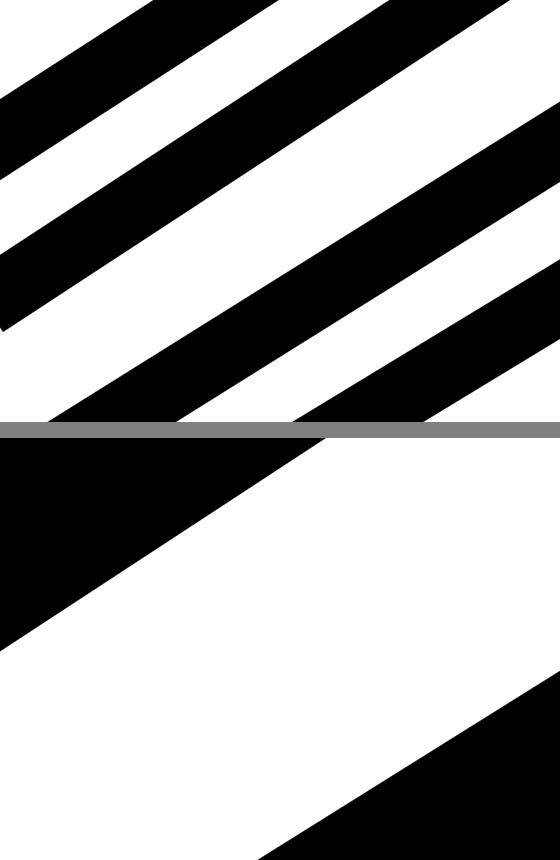
Top: the whole. Bottom: its middle third, enlarged.
A WebGL 1 fragment shader for this pattern:

```glsl
precision highp float;
// Four broad black diagonal bands on white, two above and two below a wide gap.

#define INK vec3(0.0)
#define PAPER vec3(1.0)
#define MIDDLE_Y 0.493      // height of the gap's centre, canvas height = 1
#define INNER_OFFSET 0.2437 // vertical distance from the centre to an inner band
#define BAND_SPACING 0.3612 // vertical distance from inner to outer band
#define BAND_WIDTH 0.1615   // measured across the band
#define WIDTH_TRIM 0.0045   // the upper inner band is slightly thinner
#define SLOPE 0.640
#define SLOPE_FALL 0.013    // outer bands lie a little flatter
#define SLOPE_SPREAD vec2(0.0148, 0.0047) // tilt between sides, growth outwards
#define LEFT_REACH 0.836    // distance from band centre to its square left end
#define EDGE_PIXELS 1.1

uniform vec2 u_resolution;

// Signed distance to a band through the origin, cut square at its left end.
float bandDistance(vec2 p, float slope, float width, float reach) {
  vec2 along = normalize(vec2(1.0, slope));
  vec2 across = vec2(-along.y, along.x);
  return max(abs(dot(p, across)) - 0.5 * width, -dot(p, along) - reach);
}

// Distance to the nearest band; each one has its own slight tilt.
float stripesDistance(vec2 p) {
  float nearest = 1e3;
  for (int i = 0; i < 2; i++) {
    float side = 1.0 - 2.0 * float(i); // +1 above the gap, -1 below
    for (int j = 0; j < 2; j++) {
      float rank = float(j);           // 0 inner, 1 outer
      float offset = side * (INNER_OFFSET + BAND_SPACING * rank);
      float spread = SLOPE_SPREAD.x + SLOPE_SPREAD.y * rank;
      float slope = SLOPE - SLOPE_FALL * rank + side * spread;
      float width = BAND_WIDTH - WIDTH_TRIM * max(side, 0.0) * (1.0 - rank);
      float reach = LEFT_REACH + 0.2 * rank;
      vec2 local = p - vec2(0.0, offset);
      nearest = min(nearest, bandDistance(local, slope, width, reach));
    }
  }
  return nearest;
}

void main() {
  // Canvas heights, centred horizontally on the canvas
  vec2 p = (gl_FragCoord.xy - vec2(0.5 * u_resolution.x, 0.0)) / u_resolution.y;
  p.y -= MIDDLE_Y;

  // Smoothed coverage
  float edge = EDGE_PIXELS / u_resolution.y;
  float coverage = clamp(0.5 - stripesDistance(p) / edge, 0.0, 1.0);
  gl_FragColor = vec4(mix(PAPER, INK, coverage), 1.0);
}
```
